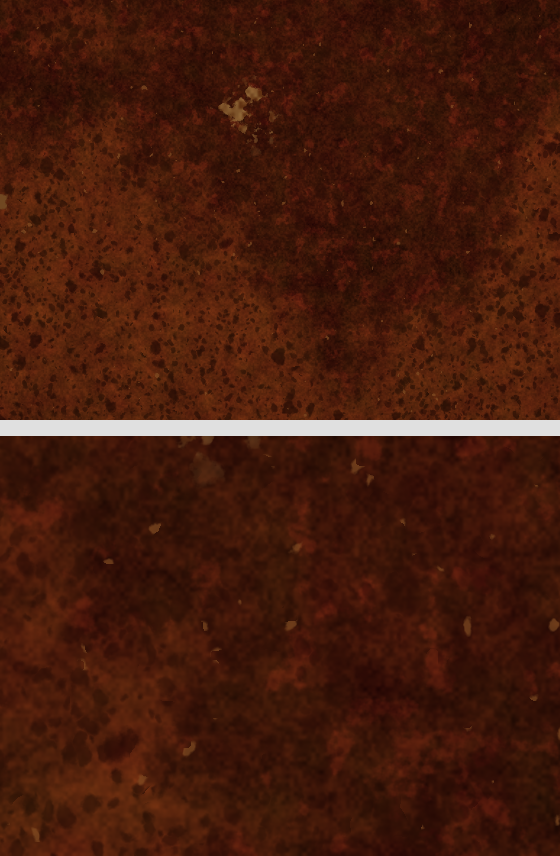
Top, the full canvas; bottom, a detail of the centre.
Give the GLSL for this texture, as a Shadertoy shader.

```glsl
float hash(vec2 p) {
    vec3 q = fract(p.xyx * vec3(0.1031, 0.1030, 0.0973));
    q += dot(q, q.yzx + 33.33);
    return fract((q.x + q.y) * q.z);
}

float noise(vec2 p) {
    vec2 i = floor(p), f = fract(p);
    f = f * f * (3.0 - 2.0 * f);
    return mix(mix(hash(i), hash(i + vec2(1, 0)), f.x),
               mix(hash(i + vec2(0, 1)), hash(i + vec2(1, 1)), f.x), f.y);
}

// Fractal noise, centred on zero
float fbm(vec2 p) {
    float sum = 0.0, amp = 0.5;
    for (int i = 0; i < 5; i++) {
        sum += amp * (noise(p) - 0.5);
        p = mat2(1.6, 1.2, -1.2, 1.6) * p + 17.3;
        amp *= 0.55;
    }
    return sum;
}

// Scattered round blots, one per cell, with random size and presence
float blots(vec2 p, float density) {
    vec2 cell = floor(p);
    float cover = 0.0;
    for (int y = -1; y <= 1; y++)
    for (int x = -1; x <= 1; x++) {
        vec2 id = cell + vec2(x, y);
        vec2 centre = id + vec2(hash(id + 3.1), hash(id + 41.7));
        float radius = mix(0.12, 0.5, pow(hash(id + 77.3), 2.0));
        float present = step(hash(id + 131.9), density);
        float d = length((p - centre) * vec2(1.0, 0.85));
        cover = max(cover, present * smoothstep(radius + 0.14, radius - 0.12, d));
    }
    return cover;
}

void mainImage(out vec4 fragColor, in vec2 fragCoord) {
    vec2 p = fragCoord / iResolution.y;
    vec2 uv = fragCoord / iResolution.xy;
    vec2 warp = vec2(fbm(p * 45.0), fbm(p * 45.0 + 90.0));

    // Bright orange rust below a sagging border, and a patch at upper left
    float border = 0.66 - 0.43 * smoothstep(0.2, 0.85, p.x)
                 + 0.6 * smoothstep(1.02, 1.4, p.x);
    float field = border - p.y + 0.45 * fbm(p * 5.0) + 0.25 * fbm(p * 19.0);
    float orange = smoothstep(-0.13, 0.16, field);
    float patchDist = length((p - vec2(0.2, 0.93)) * vec2(0.7, 1.0));
    orange = max(orange, 0.6 * smoothstep(0.17, 0.02, patchDist + 0.3 * fbm(p * 13.0)));

    // Mottling and grain
    float tone = mix(0.222, 0.355, orange);
    tone += 0.08 * fbm(p * 9.0 + 5.0) + 0.13 * fbm(p * 42.0);
    tone += 0.07 * (noise(p * 150.0) - 0.5) + 0.075 * (noise(p * 290.0) - 0.5);

    // Red flecks in the dark crust
    float fleck = smoothstep(0.07, 0.25, fbm(p * 38.0 + 60.0));
    tone += 0.1 * fleck * (1.0 - 0.6 * orange);

    // Dark pits, gathered in loose groups
    float group = clamp(0.42 + 1.1 * fbm(p * 6.0 + 30.0), 0.1, 0.8);
    float pits = max(blots(p * 34.0 + warp * 0.9, group * 0.7),
                     0.8 * blots(p * 72.0 + warp * 1.2 + 50.0, group));
    tone = mix(tone, 0.165 + 0.06 * (noise(p * 170.0) - 0.5), pits * mix(0.55, 0.82, orange));

    // Vignette
    vec2 edge = (uv - 0.5) * 2.0;
    tone *= 1.03 - 0.13 * pow(dot(edge, edge) * 0.5, 1.5);
    tone = clamp(tone, 0.11, 0.52);

    // Rust ramp with redder and more olive areas
    vec3 col = vec3(tone, tone * 0.45 - 0.025, tone * 0.17 - 0.01);
    col.g += 0.045 * fbm(p * 24.0 + 120.0) - 0.018 * fleck * (1.0 - orange) + 0.008 * orange;

    // Sparse pale specks
    float speck = blots(p * 95.0 + warp * 1.5 + 200.0, 0.018) * step(0.45, noise(p * 130.0));
    col = mix(col, vec3(0.52, 0.31, 0.14), 0.65 * speck);

    // Flaking paint cluster and a chip on the left edge
    vec2 q = p - vec2(0.6, 0.73);
    float near = smoothstep(0.12, 0.01, length(q * vec2(1.0, 0.9)));
    float flakes = smoothstep(0.0, 0.07, fbm(p * 27.0 + 8.0) + 0.36 * near - 0.36);
    flakes = max(flakes, near * blots(p * 50.0 + warp * 2.0 + 9.0, 0.5 * near));
    vec3 paint = mix(vec3(0.38, 0.19, 0.06), vec3(0.62, 0.46, 0.25), noise(p * 110.0));
    col = mix(col, paint, 0.85 * flakes * step(0.001, near));
    vec2 chip = abs(p - vec2(0.0, 0.52) + warp * 0.02) - vec2(0.013, 0.018);
    col = mix(col, vec3(0.44, 0.28, 0.13), smoothstep(0.003, -0.003, max(chip.x, chip.y)));

    fragColor = vec4(clamp(col, 0.0, 1.0), 1.0);
}
```
